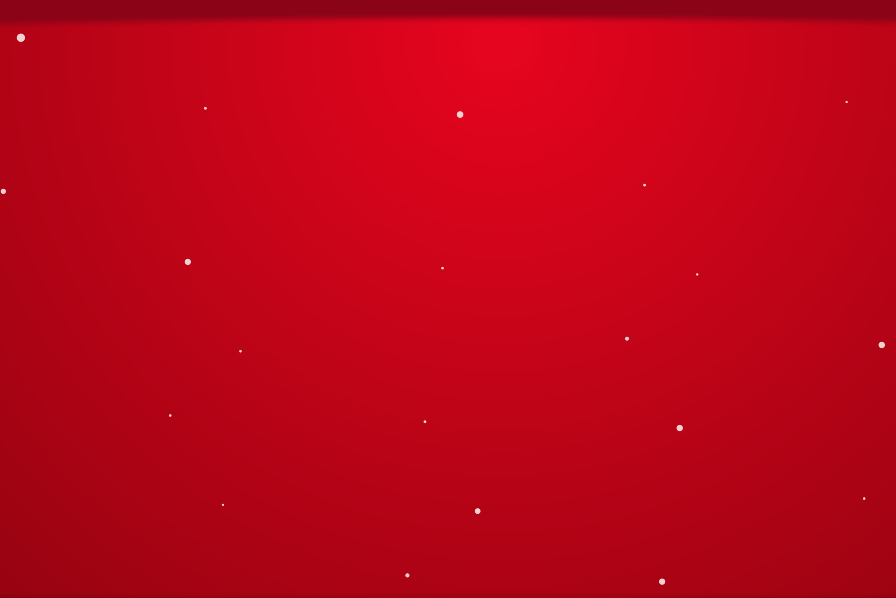
Give the GLSL for this background, as a Shadertoy shader.

```glsl
// Red radial backdrop with a dark shaded band on top and sparse pale snow dots.
#define GLOW_CENTER vec2(0.56, 0.93)
#define GLOW_COLOR vec3(0.905, 0.018, 0.118)
#define RIM_COLOR vec3(0.585, 0.010, 0.065)
#define GLOW_REACH 1.28
#define BAND_COLOR vec3(0.545, 0.010, 0.090)
#define BAND_EDGE 0.975
#define BAND_SAG 0.010
#define SHADOW_DEPTH 0.022
#define DOT_COLOR vec3(0.94, 0.82, 0.82)
#define DOT_COUNT 20
#define DOT_RADII vec2(0.0018, 0.0072)

float hash(float n) {
    return fract(sin(n * 12.9898) * 43758.5453);
}

// Radial falloff, measured in canvas heights.
vec3 backdrop(vec2 uv, float aspect) {
    float dist = length((uv - GLOW_CENTER) * vec2(aspect, 1.0));
    return mix(GLOW_COLOR, RIM_COLOR, clamp(dist / GLOW_REACH, 0.0, 1.0));
}

// Coverage of the band, whose lower edge sags to the sides and casts a soft shadow.
float bandMask(vec2 uv) {
    float side = (uv.x - GLOW_CENTER.x) / GLOW_CENTER.x;
    float edge = BAND_EDGE - BAND_SAG * side * side;
    float shade = smoothstep(edge - SHADOW_DEPTH, edge + 0.004, uv.y);
    return shade * shade;
}

// Evenly spread points from a low-discrepancy sequence, mostly small.
float dotMask(vec2 uv, float aspect, float pixel) {
    float mask = 0.0;
    for (int i = 0; i < DOT_COUNT; i++) {
        float n = float(i);
        vec2 center = fract(vec2(0.19, 0.31) + n * vec2(0.7549, 0.5698));
        center.y = mix(0.02, 0.94, center.y);
        float h = hash(n + 1.0);
        float radius = mix(DOT_RADII.x, DOT_RADII.y, h * h);
        float dist = length((uv - center) * vec2(aspect, 1.0)) - radius;
        mask = max(mask, 1.0 - smoothstep(-0.5 * pixel, 0.5 * pixel, dist));
    }
    return mask;
}

void mainImage(out vec4 fragColor, in vec2 fragCoord) {
    vec2 uv = fragCoord / iResolution.xy;
    float aspect = iResolution.x / iResolution.y;
    float pixel = 1.0 / iResolution.y;

    vec3 color = backdrop(uv, aspect);
    color = mix(color, BAND_COLOR, bandMask(uv));
    color *= mix(0.9, 1.0, smoothstep(0.0, 0.010, uv.y)); // thin bottom shade
    color = mix(color, DOT_COLOR, dotMask(uv, aspect, pixel));
    fragColor = vec4(color, 1.0);
}
```
